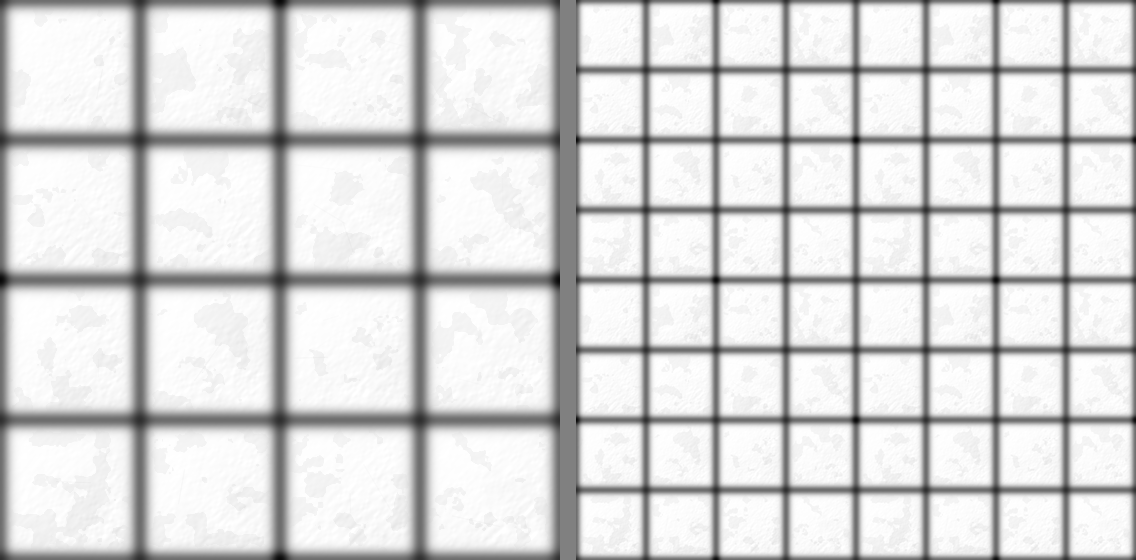
Left, the tile; right, the same tile 2 across and 2 down.
This pattern is drawn by a WebGL 2 fragment shader. Its source:

```glsl
#version 300 es
precision highp float;
// Four by four white plaster tiles parted by soft grey grooves.
// Grooves are Gaussian profiles multiplied together, so crossings darken;
// wrapped noise adds embossed grain, flat worn patches and faint scratches.

uniform vec2 u_resolution;
out vec4 fragColor;

const float TILES = 4.0;
const float GROOVE_WIDTH = 0.066;   // Gaussian radius, in tiles
const float GROOVE_DEPTH = 0.57;
const vec3 PLASTER = vec3(0.997);

float hash(vec2 p) {
    vec3 q = fract(vec3(p.xyx) * 0.1031);
    q += dot(q, q.yzx + 33.33);
    return fract((q.x + q.y) * q.z);
}

// Value noise that wraps after a whole number of cells.
float wrapNoise(vec2 p, vec2 period) {
    vec2 i = floor(p), f = fract(p);
    vec2 a = mod(i, period), b = mod(i + 1.0, period);
    f = f * f * (3.0 - 2.0 * f);
    return mix(mix(hash(a), hash(vec2(b.x, a.y)), f.x),
               mix(hash(vec2(a.x, b.y)), hash(b), f.x), f.y);
}

float wrapFbm(vec2 uv, vec2 frequency) {
    float sum = 0.0, weight = 0.53;
    for (int i = 0; i < 4; i++) {
        sum += weight * wrapNoise(uv * frequency, frequency);
        frequency *= 2.0;
        weight *= 0.5;
    }
    return sum;
}

// Grain stretched along the rising diagonal; integer shear keeps it tiling.
float grain(vec2 uv) {
    vec2 diagonal = vec2(uv.x - uv.y, uv.x + uv.y);
    return 0.6 * wrapNoise(diagonal * vec2(80.0, 44.0), vec2(80.0, 44.0))
         + 0.4 * wrapNoise(diagonal * vec2(150.0, 96.0), vec2(150.0, 96.0));
}

float emboss(vec2 uv) {
    vec2 offset = vec2(0.0016, -0.0016);
    return grain(uv + offset) - grain(uv - offset);
}

float groove(float distanceToLine) {
    float d = distanceToLine / GROOVE_WIDTH;
    return 1.0 - GROOVE_DEPTH * exp(-d * d);
}

// Dark spot around a point, measured across the wrapped canvas.
float darkSpot(vec2 uv, vec2 center) {
    vec2 d = (fract(uv - center + 0.5) - 0.5) / 0.012;
    return 1.0 - 0.85 * exp(-dot(d, d));
}

float segmentDistance(vec2 p, vec2 a, vec2 b) {
    vec2 pa = p - a, ba = b - a;
    return length(pa - ba * clamp(dot(pa, ba) / dot(ba, ba), 0.0, 1.0));
}

// Thin random scratches that stay inside one tile.
float scratches(vec2 local, vec2 tile) {
    float mark = 0.0;
    for (int i = 0; i < 3; i++) {
        vec2 seed = tile + 17.0 * float(i + 1);
        vec2 start = 0.2 + 0.6 * vec2(hash(seed), hash(seed + 5.3));
        float angle = 6.2832 * hash(seed + 9.7);
        vec2 end = start + vec2(cos(angle), sin(angle)) * (0.1 + 0.3 * hash(seed + 3.1));
        float d = segmentDistance(local, start, clamp(end, 0.08, 0.92));
        mark += (1.0 - smoothstep(0.002, 0.008, d)) * hash(seed + 7.9);
    }
    return mark;
}

void main() {
    vec2 uv = gl_FragCoord.xy / u_resolution;
    vec2 grid = uv * TILES;
    vec2 tile = floor(grid), local = fract(grid);
    vec2 lineDistance = 0.5 - abs(local - 0.5);

    // Wear grows toward the lower right of each tile and fades at its rim.
    float rim = smoothstep(0.03, 0.16, min(lineDistance.x, lineDistance.y));
    float wear = smoothstep(0.15, 0.85, 0.5 + 0.5 * (local.x - local.y)) * rim;

    // Flat worn patches, more of them in the last column.
    float amount = 0.05 * hash(tile + 2.7) + 0.035 * step(2.5, tile.x);
    float field = wrapFbm(uv, vec2(28.0)) + amount;
    float patches = smoothstep(0.635, 0.655, field) * rim;

    // Plaster surface.
    float cloud = wrapFbm(uv + 0.37, vec2(20.0));
    float relief = emboss(uv) * mix(0.012, 0.075, wear);
    float shade = relief - 0.045 * wear * cloud;
    shade -= 0.038 * patches + 0.022 * scratches(local, tile) * rim;

    // Grooves, with deep spots midway along the canvas edges.
    float grooves = groove(lineDistance.x) * groove(lineDistance.y);
    grooves *= darkSpot(uv, vec2(0.5, 0.0)) * darkSpot(uv, vec2(0.0, 0.5));

    fragColor = vec4(clamp((PLASTER + shade) * grooves, 0.0, 1.0), 1.0);
}
```
